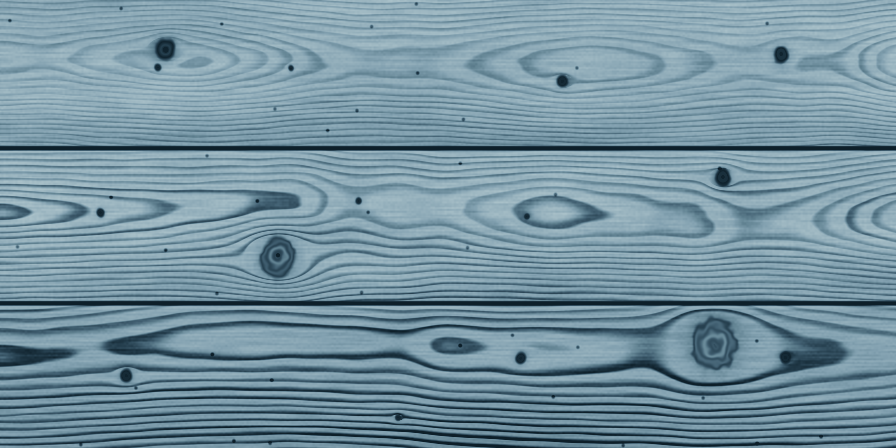
Write a Shadertoy shader that draws this texture.

```glsl
// Three weathered blue-grey pine planks with flowing grain, knots and dark seams.
#define PITCH 0.346        // plank height, in canvas heights
#define TOP_OFFSET 0.015   // part of the first plank above the canvas
#define SEAM 0.0052        // half width of the dark gap
#define MINOR_KNOTS 4      // small knots per plank
#define FIBRE 0.16         // strength of the fine fibres
#define SPECK_CELL 0.11    // spacing of the pin-sized specks

// Per plank, top to bottom
const vec3 BASE_TONE = vec3(0.93, 0.96, 0.84);
const vec3 RING_DEPTH = vec3(0.34, 0.56, 0.72);
const vec3 RING_RATE = vec3(98.0, 82.0, 64.0);
const vec3 HEART = vec3(0.46, 0.41, 0.28);

// Main knot of each plank: x, y below the plank top, radius
const vec3 MAIN_KNOT[3] = vec3[3](
    vec3(0.37, 0.125, 0.020), vec3(0.62, 0.242, 0.036), vec3(1.594, 0.091, 0.046));

// Wood tones from the gap to bleached fibre
const vec3 TONES[6] = vec3[6](
    vec3(0.05, 0.12, 0.16), vec3(0.14, 0.24, 0.30), vec3(0.26, 0.38, 0.45),
    vec3(0.39, 0.52, 0.58), vec3(0.51, 0.63, 0.69), vec3(0.62, 0.72, 0.76));

float hash(vec2 p) {
    return fract(sin(dot(p, vec2(127.1, 311.7))) * 43758.5453);
}

float noise(vec2 p) {
    vec2 i = floor(p), f = fract(p);
    f = f * f * (3.0 - 2.0 * f);
    return mix(mix(hash(i), hash(i + vec2(1, 0)), f.x),
               mix(hash(i + vec2(0, 1)), hash(i + vec2(1, 1)), f.x), f.y);
}

vec3 woodColour(float tone) {
    float t = clamp(tone, 0.0, 1.15) * 5.0;
    int i = min(int(t), 4);
    return mix(TONES[i], TONES[i + 1], t - float(i));
}

// Knot 0 is the main one, the rest are scattered along the plank
vec3 knotAt(int plank, int i) {
    if (i == 0) return MAIN_KNOT[plank];
    vec2 seed = vec2(float(i) * 3.7, float(plank) * 9.1 + 2.0);
    float size = hash(seed + 5.3);
    float x = 2.0 * (float(i) - 0.5 + 0.7 * (hash(seed) - 0.5)) / float(MINOR_KNOTS);
    float y = PITCH * (0.15 + 0.7 * hash(seed + 1.9));
    return vec3(x, y, mix(0.005, 0.018, size * size));
}

// Bends the grain around every knot, like a stream around stones
float bendGrain(vec2 p, int plank) {
    float y = p.y;
    for (int i = 0; i <= MINOR_KNOTS; i++) {
        vec3 k = knotAt(plank, i);
        vec2 d = (p - k.xy) * vec2(0.65, 1.0);
        float r2 = k.z * k.z * 1.7;
        y -= d.y * r2 / max(dot(d, d), r2);
    }
    return y;
}

// Dark latewood lines: x is the line strength
float growthRings(vec2 p, int plank) {
    float id = float(plank) * 17.0;
    float y = bendGrain(p, plank);
    float heart = HEART[plank] * PITCH + 0.035 * (noise(vec2(p.x * 1.6, id)) - 0.5);
    float depth = 0.025 + 0.075 * noise(vec2(p.x * 2.3 + 4.0, id + 3.0))
                + 0.012 * noise(vec2(p.x * 9.0, id + 6.0));
    float radius = length(vec2(y - heart, depth));
    radius += 0.014 * noise(vec2(p.x * 2.5, y * 14.0 + id))
            + 0.0025 * noise(vec2(p.x * 14.0, y * 60.0 + id));
    float ring = radius * RING_RATE[plank];
    float t = fract(ring), w = fwidth(ring);
    float start = mix(0.2, 0.5, noise(vec2(p.x * 3.0, floor(ring) * 5.3 + id)));
    float line = smoothstep(start, 0.8, t) * (1.0 - smoothstep(0.86 - 0.3 * min(w, 0.5), 1.0, t));
    line *= mix(0.65, 1.2, hash(vec2(floor(ring), id)));
    return mix(line, 0.3, smoothstep(0.45, 1.0, w));
}

void mainImage(out vec4 fragColor, in vec2 fragCoord) {
    vec2 uv = fragCoord / iResolution.y;
    float px = 1.0 / iResolution.y;
    float down = 1.0 - uv.y + TOP_OFFSET;
    int plank = int(clamp(floor(down / PITCH), 0.0, 2.0));
    vec2 p = vec2(uv.x, down - float(plank) * PITCH);
    vec2 q = p + vec2(0.0, float(plank) * 7.3);

    // Grain, fading in worn patches, over bleached wood
    float worn = mix(0.65, 1.1, noise(q * vec2(2.0, 9.0)));
    float tone = BASE_TONE[plank] - RING_DEPTH[plank] * worn * growthRings(p, plank);
    tone += 0.14 * (noise(q * vec2(2.5, 12.0) + 8.0) - 0.5);
    tone += FIBRE * (noise(q * vec2(16.0, 240.0)) - 0.5);
    tone += 0.07 * (noise(q * 190.0) - 0.5);
    tone -= 0.12 * smoothstep(0.6, 1.0, p.y / PITCH);

    // Knots with a dark rim, a soft halo and inner rings
    for (int i = 0; i <= MINOR_KNOTS; i++) {
        vec3 k = knotAt(plank, i);
        vec2 d = (p - k.xy) * vec2(0.95, 0.85);
        float r = length(d) / k.z + 0.25 * (noise(q * 70.0) - 0.5);
        float body = mix(0.06, 0.48, smoothstep(0.008, 0.045, k.z));
        body += 0.16 * sin(r * 17.0) * smoothstep(0.015, 0.03, k.z);
        body -= 0.3 * smoothstep(0.6, 0.95, r) + 0.3 * (1.0 - smoothstep(0.1, 0.3, r));
        tone -= 0.28 * exp(-2.5 * max(r - 1.0, 0.0));
        float soft = 0.12 + px / k.z;
        tone = mix(tone, max(body, 0.03), 1.0 - smoothstep(1.0 - soft, 1.0 + soft, r));
    }

    // Pin-sized specks
    vec2 cell = floor(q / SPECK_CELL);
    vec2 spot = (cell + 0.2 + 0.6 * vec2(hash(cell), hash(cell + 4.1))) * SPECK_CELL;
    float speck = 1.0 - smoothstep(0.001, 0.004 + px, length(q - spot));
    tone -= 0.6 * speck * step(0.8, hash(cell + 9.7));

    // Worn bright upper edge and the dark seam between planks
    float edge = smoothstep(SEAM, SEAM + 0.003, p.y) * (1.0 - smoothstep(0.009, 0.016, p.y));
    tone = mix(tone, 1.05, 0.65 * edge * (0.5 + 0.5 * noise(q * vec2(12.0, 60.0))));
    float gap = min(p.y, PITCH - p.y);
    tone *= smoothstep(SEAM - px, SEAM + px, gap);
    fragColor = vec4(woodColour(tone), 1.0);
}
```
